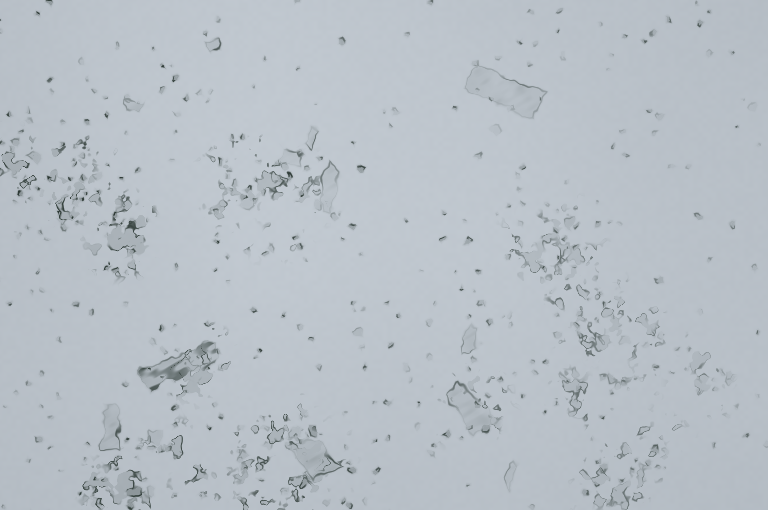
A Shadertoy shader for this texture:

```glsl
// Mineral flakes strewn over a pale blue-grey slide, as under a microscope.
// Inked polygons are scattered on jittered grids, a density field gathers
// crumbs outlined by noise contours, and a few long flakes lie on top.

const vec3 SLIDE = vec3(0.735, 0.765, 0.795);
const vec3 INK = vec3(0.15, 0.20, 0.18);
const float RIM = 0.0034;
const float HALO = 0.006;
const float TAU = 6.28319;

// Cluster centre and radius
const vec3 CLUSTERS[15] = vec3[15](
    vec3(0.01, 0.65, 0.07), vec3(0.51, 0.62, 0.09), vec3(0.24, 0.54, 0.06),
    vec3(0.35, 0.09, 0.06), vec3(0.55, 0.08, 0.10), vec3(0.23, 0.03, 0.06),
    vec3(1.09, 0.50, 0.08), vec3(1.21, 0.34, 0.08), vec3(0.92, 0.20, 0.06),
    vec3(1.13, 0.23, 0.06), vec3(1.29, 0.16, 0.05), vec3(1.37, 0.25, 0.05),
    vec3(1.22, 0.05, 0.07), vec3(0.38, 0.29, 0.06), vec3(0.14, 0.64, 0.07));

// Large flake: centre, half length, angle
const vec4 FLAKES[12] = vec4[12](
    vec4(0.99, 0.82, 0.10, -0.5), vec4(0.35, 0.28, 0.09, 0.55),
    vec4(0.65, 0.63, 0.055, 1.4), vec4(0.61, 0.73, 0.028, 1.45),
    vec4(0.26, 0.79, 0.028, 0.4), vec4(0.22, 0.16, 0.052, 1.4),
    vec4(0.92, 0.33, 0.04, 1.1), vec4(1.0, 0.07, 0.03, 1.2),
    vec4(0.57, 0.69, 0.035, 0.3), vec4(0.62, 0.1, 0.07, -0.45),
    vec4(0.42, 0.91, 0.02, 0.4), vec4(0.92, 0.2, 0.06, -0.5));
const int DARK_FLAKE = 1;

float hash(vec2 p) {
    return fract(sin(dot(p, vec2(127.1, 311.7))) * 43758.5453);
}
float noise(vec2 p) {
    vec2 i = floor(p), f = fract(p);
    f = f * f * (3.0 - 2.0 * f);
    return mix(mix(hash(i), hash(i + vec2(1, 0)), f.x),
               mix(hash(i + vec2(0, 1)), hash(i + vec2(1, 1)), f.x), f.y);
}
vec2 direction(float angle) { return vec2(cos(angle), sin(angle)); }
vec2 rotate(vec2 p, float angle) {
    vec2 d = direction(angle);
    return vec2(dot(p, d), dot(p, vec2(-d.y, d.x)));
}

// Distance to a random six-sided flake inside an ellipse of given thinness
float polygon(vec2 p, float radius, float thinness, float seed) {
    float d = -radius;
    for (int i = 0; i < 6; i++) {
        float k = float(i);
        vec2 n = direction(TAU * (k + 0.6 * hash(vec2(seed, k))) / 6.0);
        float reach = radius * length(n * vec2(1.0, thinness));
        d = max(d, dot(p, n) - reach * (0.65 + 0.35 * hash(vec2(k, seed + 3.7))));
    }
    return d;
}
// Ink of one flake: shaded rim, body tint and a faint halo
float flake(vec2 p, float radius, float thinness, float seed, float body) {
    float d = polygon(p, radius, thinness, seed);
    float shade = dot(normalize(p + 1e-5), direction(seed * TAU));
    float rim = smoothstep(RIM, 0.0, abs(d)) * mix(0.3, 1.0, smoothstep(-0.3, 0.9, shade));
    float halo = 0.13 * smoothstep(HALO, 0.0, d);
    return max(max(rim, halo), body * smoothstep(0.0015, -0.002, d));
}
bool outside(vec2 p, float radius) { return length(p) > 1.5 * radius + HALO; }

float clusterDensity(vec2 p) {
    float density = 0.0;
    for (int i = 0; i < 15; i++) {
        vec2 q = (p - CLUSTERS[i].xy) / CLUSTERS[i].z;
        density = max(density, exp(-dot(q, q)));
    }
    return density * smoothstep(0.15, 0.55, noise(p * 24.0));
}
// Ragged crumbs: islands of noise with broken contour lines
float debris(vec2 p, float density) {
    if (density < 0.04) return 0.0;
    vec2 q = rotate(p, 0.6);
    float height = 0.65 * noise(q * 60.0) + 0.35 * noise(q * 130.0 + 9.0);
    float d = height - mix(0.8, 0.48, density);
    float rim = smoothstep(0.08, 0.0, abs(d)) * smoothstep(0.25, 0.8, noise(q * 38.0 + 5.0));
    float ink = 0.75 * rim + 0.11 * smoothstep(-0.03, 0.05, d);
    return ink * smoothstep(0.04, 0.3, density) * mix(1.2, 0.55, p.x / 1.5);
}
// Small flakes in the four nearest cells of a jittered grid
float scatter(vec2 p, float cell, vec2 sizes, float sparse, float crowded, float seed) {
    float ink = 0.0;
    for (int k = 0; k < 4; k++) {
        vec2 id = floor(p / cell - 0.5) + vec2(k % 2, k / 2), key = id + seed;
        float chance = hash(key + 41.9), pick = hash(key + 5.1);
        if (chance > sparse + crowded) continue;
        vec2 centre = (id + 0.15 + 0.7 * vec2(hash(key), hash(key + 17.3))) * cell;
        float radius = mix(sizes.x, sizes.y, pick * pick);
        if (outside(p - centre, radius)) continue;
        if (chance > sparse && chance > sparse + crowded * clusterDensity(centre)) continue;
        float tone = hash(key + 9.4), thinness = mix(0.3, 0.8, hash(key + 3.3));
        vec2 q = rotate(p - centre, TAU * hash(key + 23.6));
        float strength = mix(0.2, 1.0, tone * tone) * mix(1.1, 0.7, centre.x / 1.5);
        ink = max(ink, strength * flake(q, radius, thinness, pick, 0.3));
    }
    return ink;
}
float largeFlakes(vec2 p, float grain, float patches) {
    float ink = 0.0;
    for (int i = 0; i < 12; i++) {
        vec4 f = FLAKES[i];
        if (outside(p - f.xy, f.z)) continue;
        float seed = hash(vec2(float(i), 2.3));
        float body = i == DARK_FLAKE ? 0.25 + 1.3 * smoothstep(0.35, 0.8, grain) : 0.25 * grain;
        float shape = flake(rotate(p - f.xy, f.w), f.z, mix(0.24, 0.42, seed), seed, body);
        ink = max(ink, mix(0.4, 0.75, seed) * patches * shape);
    }
    return ink;
}

void mainImage(out vec4 fragColor, in vec2 fragCoord) {
    vec2 p = fragCoord / iResolution.y, away = p - vec2(0.65, 0.7);
    // Uneven light, brightest above the middle
    float light = 0.045 * exp(-2.2 * dot(away, away)) - 0.026;
    float speckle = noise(p * 110.0), swell = noise(p * 40.0 + 7.0);
    light += 0.014 * (noise(p * 4.0) - 0.5) + 0.009 * (speckle - 0.5);
    // Ragged outlines from a small warp
    vec2 q = p + 0.006 * (vec2(speckle, noise(p * 110.0 + 31.0)) - 0.5);
    vec2 bent = q + 0.016 * (vec2(swell, noise(p * 40.0 + 53.0)) - 0.5);
    float grain = noise(rotate(p, 0.55) * vec2(40.0, 110.0));
    // Layers of ink
    float ink = scatter(q, 0.022, vec2(0.003, 0.008), 0.085, 0.5, 3.0);
    ink = max(ink, scatter(q, 0.045, vec2(0.006, 0.017), 0.035, 0.6, 71.0));
    ink = max(ink, largeFlakes(bent, grain, mix(0.4, 1.3, swell)));
    ink = max(ink, debris(q, clusterDensity(p)));
    fragColor = vec4(mix(SLIDE + light, INK, min(ink, 0.95)), 1.0);
}
```
